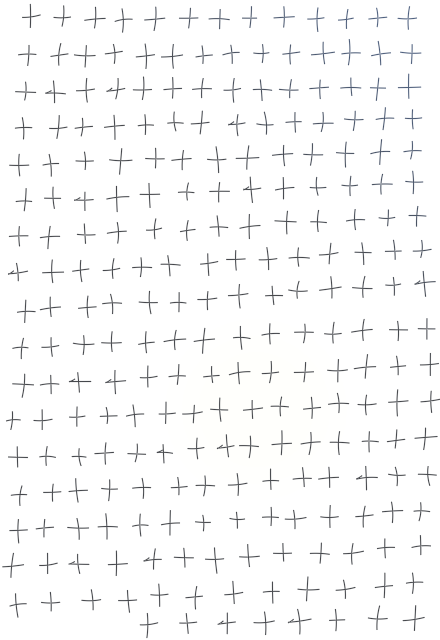
This pattern is drawn by a WebGL 1 fragment shader. Its source:

```glsl
precision highp float;
// Eighteen uneven rows of small hand-drawn pen crosses on white paper.

uniform vec2 u_resolution;

const int ROWS = 18;
const float LAST_ROW = 17.0;
const float ROW_PITCH = 0.0572;
const float PEN_RADIUS = 0.0007;

float hash(vec2 p) {
  return fract(sin(dot(p, vec2(127.1, 311.7))) * 43758.5453);
}

// Random value from -1 to 1, with a separate stream per salt.
float vary(vec2 id, float salt) {
  return 2.0 * hash(id + salt * vec2(19.7, 7.3)) - 1.0;
}

// 1 when row lies between first and last inclusive.
float inRows(float row, float first, float last) {
  return step(first - 0.5, row) * step(row, last + 0.5);
}

float crossCount(float row) {
  return 14.0 + inRows(row, 11.0, 12.0)
    - inRows(row, 0.0, 0.0) - inRows(row, 4.0, 6.0)
    - inRows(row, 15.0, 15.0) - 2.0 * inRows(row, 16.0, 16.0)
    - 6.0 * inRows(row, LAST_ROW, LAST_ROW);
}

// Left end, right end, height of the left end below the top, rise to the right.
vec4 rowLayout(float row) {
  float last = inRows(row, LAST_ROW, LAST_ROW);
  float left = mix(0.041 - 0.0011 * row + 0.004 * vary(vec2(row, 3.0), 1.0), 0.234, last);
  float right = 0.655 + 0.015 * sin((row - 6.0) * 0.33);
  float top = 0.0286 + ROW_PITCH * row - 0.024 * last;
  float rise = 0.042 * smoothstep(0.0, 8.0, row) - 0.011 * step(8.5, row);
  return vec4(left, right, top, mix(rise, 0.011, last));
}

vec2 rotate(vec2 p, float angle) {
  float c = cos(angle), s = sin(angle);
  return vec2(c * p.x + s * p.y, c * p.y - s * p.x);
}

// Distance to a slightly bowed stroke along x.
float strokeDistance(vec2 p, float halfLength, float bow) {
  float t = p.x / halfLength;
  p.y -= bow * (min(t * t, 1.0) - 0.4);
  return length(vec2(max(abs(p.x) - halfLength, 0.0), p.y));
}

float crossDistance(vec2 p, vec2 id) {
  float size = 1.0 + 0.12 * vary(id, 2.0);
  float acrossLength = 0.0140 * size * (1.0 + 0.15 * vary(id, 3.0));
  float downLength = 0.0160 * size * (1.0 + 0.15 * vary(id, 4.0));
  vec2 across = rotate(p, 0.05 + 0.10 * vary(id, 5.0));
  vec2 offset = 0.0025 * vec2(vary(id, 6.0), vary(id, 7.0));
  vec2 down = rotate(p - offset, 1.5708 + 0.11 * vary(id, 8.0));
  float d = strokeDistance(across, acrossLength, 0.0013 * vary(id, 9.0));
  d = min(d, strokeDistance(down, downLength, 0.0016 * vary(id, 10.0)));

  // Now and then the pen leaves a hook at the left tip.
  if (vary(id, 11.0) > 0.84) {
    vec2 hook = rotate(across - vec2(0.004 - acrossLength, 0.0015), 0.45);
    d = min(d, strokeDistance(hook, 0.0045, 0.0004));
  }
  return d;
}

// Distance to the nearest crosses of one row.
float rowDistance(vec2 p, float row) {
  vec4 layout = rowLayout(row);
  float count = crossCount(row);
  float pitch = (layout.y - layout.x) / (count - 1.0);
  float nearest = floor((p.x - layout.x) / pitch + 0.5);
  float d = 1.0;
  for (int i = -1; i <= 1; i++) {
    float column = clamp(nearest + float(i), 0.0, count - 1.0);
    vec2 id = vec2(column, row);
    float x = layout.x + pitch * column;
    float along = column / (count - 1.0);
    float y = 1.0 - layout.z + layout.w * along;
    vec2 center = vec2(x, y) + vec2(0.0060, 0.0032) * vec2(vary(id, 12.0), vary(id, 13.0));
    d = min(d, crossDistance(p - center, id));
  }
  return d;
}

void main() {
  vec2 p = gl_FragCoord.xy / u_resolution.y;
  float d = 1.0;
  for (int i = 0; i < ROWS; i++) {
    float row = float(i);
    vec4 layout = rowLayout(row);
    float along = clamp((p.x - layout.x) / (layout.y - layout.x), 0.0, 1.0);
    float baseline = 1.0 - layout.z + layout.w * along;
    if (abs(p.y - baseline) < 0.035) d = min(d, rowDistance(p, row));
  }

  // Paper with a very faint warm patch.
  float patchShade = 1.0 - smoothstep(0.06, 0.17, length(p - vec2(0.40, 0.36)));
  vec3 paper = mix(vec3(1.0), vec3(1.0, 1.0, 0.988), patchShade);

  // Dark ink turns bluish toward the upper right.
  float blueness = smoothstep(1.05, 1.6, p.x + p.y);
  vec3 ink = mix(vec3(0.16, 0.17, 0.19), vec3(0.20, 0.28, 0.42), blueness);
  float soft = 0.8 / u_resolution.y;
  float coverage = 1.0 - smoothstep(PEN_RADIUS - soft, PEN_RADIUS + soft, d);
  gl_FragColor = vec4(mix(paper, ink, coverage), 1.0);
}
```
